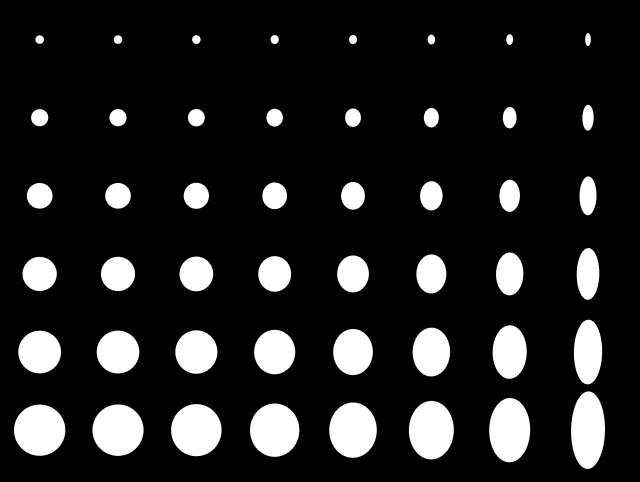
Give the GLSL for this pattern, as a WebGL 2 fragment shader.

```glsl
#version 300 es
precision highp float;
// A chart of white ellipses on black, eight columns by six rows.
// Each row down grows in size; each column to the right grows in
// eccentricity while keeping the area of its row constant.

uniform vec2 u_resolution;
out vec4 fragColor;

// Approximate signed distance to an ellipse with the given half axes.
float ellipseDistance(vec2 p, vec2 axes) {
    float k = length(p / axes);
    float slope = length(p / (axes * axes));
    return k * (k - 1.0) / max(slope, 1e-4);
}

vec2 rotate(vec2 p, float angle) {
    float c = cos(angle), s = sin(angle);
    return vec2(c * p.x - s * p.y, s * p.x + c * p.y);
}

void main() {
    // Grid space: one unit per cell, counted from the top left.
    vec2 uv = gl_FragCoord.xy / u_resolution;
    vec2 gridSize = vec2(8.170, 6.170);
    vec2 grid = vec2(uv.x, 1.0 - uv.y) * gridSize - 0.0065;
    vec2 cell = clamp(floor(grid), vec2(0.0), vec2(7.0, 5.0));
    vec2 local = grid - cell - 0.5;

    // Row sets the mean radius, column sets the eccentricity.
    float radius = 0.0546 * (cell.y + 1.0);
    float eccentricity = 0.9 * cell.x / 7.0;
    float squash = pow(1.0 - eccentricity * eccentricity, 0.25);
    vec2 axes = radius * vec2(squash, 1.0 / squash);

    // Smooth the edge over about one pixel.
    float pixel = gridSize.x / u_resolution.x;
    float d = ellipseDistance(rotate(local, -0.015), axes);
    float ink = clamp(0.5 - d / pixel, 0.0, 1.0);

    fragColor = vec4(vec3(ink), 1.0);
}
```
